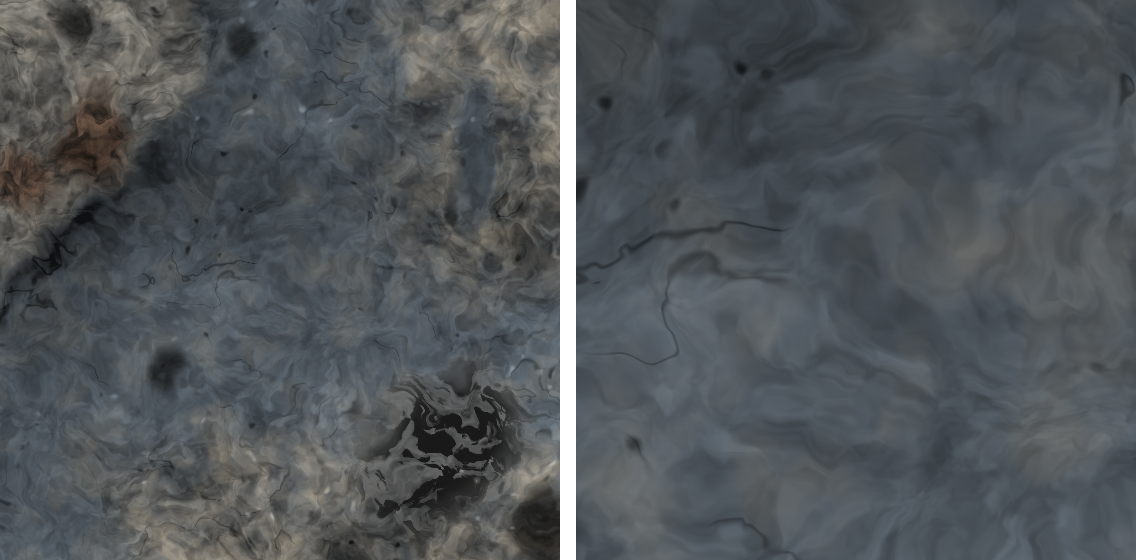
Left: the whole. Right: its middle third, enlarged.
A WebGL 2 fragment shader for this texture:

```glsl
#version 300 es
precision highp float;

uniform vec2 u_resolution;
out vec4 fragColor;

// Tints multiply a grey tone
const vec3 COOL_TINT = vec3(0.90, 1.00, 1.085);
const vec3 WARM_TINT = vec3(1.05, 1.00, 0.91);
const vec3 RUST = vec3(0.25, 0.18, 0.14);
const float BASE_TONE = 0.375;
const float CRUST_TONE = 0.405;
const float BROAD_CONTRAST = 0.17;
const float GRAIN_CONTRAST = 0.17;
const float GRAIN_SCALE = 48.0;
const float SHADOW_DEPTH = 0.15;
const float SHADOW_REACH = 0.17;
const float CRACK_DEPTH = 0.10;
const float FLECK_SCALE = 40.0;
const float PORE_SCALE = 24.0;
const float PORE_TONE = 0.10;

// Dark hollows: centre and radii
const int HOLLOW_COUNT = 5;
const vec4 HOLLOWS[HOLLOW_COUNT] = vec4[](
  vec4(0.425, 0.920, 0.032, 0.053),
  vec4(0.130, 0.970, 0.055, 0.045),
  vec4(0.310, 0.330, 0.040, 0.060),
  vec4(0.970, 0.060, 0.070, 0.110),
  vec4(0.803, 0.635, 0.018, 0.028));

vec3 hash(vec2 p) {
  vec3 h = fract(p.xyx * vec3(0.1031, 0.1030, 0.0973));
  h += dot(h, h.yxz + 33.33);
  return fract((h.xxy + h.yzz) * h.zyx);
}

// Cellular noise with softly blended cells, from -1 to 1
float cellNoise(vec2 p) {
  vec2 cell = floor(p);
  float total = 0.0, weights = 0.0;
  for (int y = -1; y <= 1; y++) {
    for (int x = -1; x <= 1; x++) {
      vec2 id = cell + vec2(x, y);
      vec3 h = hash(id);
      vec2 offset = id + h.xy - p;
      float w = exp(-7.0 * dot(offset, offset));
      total += w * (2.0 * h.z - 1.0);
      weights += w;
    }
  }
  return total / weights;
}

float layered(vec2 p, int octaves) {
  float sum = 0.0, amplitude = 0.55;
  for (int i = 0; i < octaves; i++) {
    sum += amplitude * cellNoise(p);
    p = mat2(1.6, 1.2, -1.2, 1.6) * p + 17.3;
    amplitude *= 0.55;
  }
  return sum;
}

// Soft ellipse: 1 at the centre, 0 at the rim
float blob(vec2 p, vec2 centre, vec2 radii) {
  return 1.0 - smoothstep(0.35, 1.0, length((p - centre) / radii));
}

void main() {
  vec2 uv = gl_FragCoord.xy / u_resolution;
  vec2 bend = vec2(layered(uv * 7.0, 4), layered(uv * 7.0 + 41.0, 4));
  vec2 p = uv + 0.045 * bend;
  float broad = layered(uv * 4.0 + 9.0, 4);
  float grain = layered(uv * GRAIN_SCALE + 3.0 * bend, 3);
  float mottle = layered(uv * 18.0 + 70.0, 4);

  // Raised crust and the shaded slope below it
  float edge = max(dot(p - vec2(0.0, 0.46), vec2(0.68, -0.73)), p.x - 0.36);
  float crust = 1.0 - smoothstep(-0.045, 0.015, edge);
  float shade = exp(-max(edge, 0.0) / SHADOW_REACH);
  float right = smoothstep(0.58, 0.85, p.x) * smoothstep(0.35, 0.65, p.y);
  float lower = smoothstep(0.36, 0.06, p.y) * smoothstep(0.08, 0.28, p.x);
  float rough = max(crust, max(right, lower));

  float tone = BASE_TONE - SHADOW_DEPTH * shade + 0.035 * max(right, lower);
  tone = mix(tone, CRUST_TONE, crust);
  tone += BROAD_CONTRAST * broad * mix(0.5, 1.0, rough);
  tone += GRAIN_CONTRAST * grain * mix(0.45, 0.85, rough);
  tone += 0.15 * mottle * mix(0.3, 1.0, rough);
  float warm = clamp(0.12 + 0.62 * rough + 0.5 * mottle - 0.15 * shade, 0.0, 1.0);
  warm = mix(warm, 0.85, 0.6 * crust);

  // Broken seams and the lip under the crust
  float seam = abs(layered(p * vec2(8.0, 11.0) + 25.0, 3));
  float seamMask = smoothstep(0.0, 0.35, layered(uv * 9.0 + 51.0, 2));
  tone -= CRACK_DEPTH * (1.0 - smoothstep(0.0, 0.06, seam)) * seamMask;
  float lip = smoothstep(0.022, 0.0, abs(edge - 0.012)) * smoothstep(0.35, 0.1, uv.x);
  tone -= 0.15 * lip * smoothstep(-0.25, 0.2, mottle);

  // Cool channel and dark hollows
  float channel = blob(p, vec2(0.84, 0.74), vec2(0.055, 0.17));
  tone = mix(tone, 0.27 + 0.05 * grain, 0.8 * channel);
  warm *= 1.0 - channel;
  for (int i = 0; i < HOLLOW_COUNT; i++) {
    float hollow = blob(mix(uv, p, 0.6), HOLLOWS[i].xy, HOLLOWS[i].zw);
    tone = mix(tone, 0.13 + 0.06 * grain, 0.88 * hollow);
  }

  // Pitted patch with pale veins
  vec2 pitted = mat2(0.82, 0.57, -0.57, 0.82) * (p - vec2(0.78, 0.20));
  float patchMask = blob(pitted, vec2(0.0), vec2(0.15, 0.22));
  float pores = layered(pitted * vec2(1.0, 1.6) * PORE_SCALE + bend, 4);
  tone = mix(tone, 0.31 + 0.12 * grain, 0.8 * patchMask);
  tone = mix(tone, PORE_TONE, patchMask * smoothstep(-0.10, 0.16, pores));
  warm = mix(warm, 0.55, patchMask);

  // Scattered pale flecks and dark pits
  vec2 grid = uv * FLECK_SCALE + 1.5 * bend;
  vec3 seed = hash(floor(grid) + 83.0);
  float spot = smoothstep(0.32, 0.05, length(fract(grid) - mix(vec2(0.35), vec2(0.65), seed.xy)));
  float pale = smoothstep(0.86, 1.0, seed.z) * smoothstep(-0.1, 0.3, broad + 0.3 * rough);
  tone += spot * (0.17 * pale - 0.16 * smoothstep(0.06, 0.0, seed.z));

  // Tint and rust stains
  vec3 colour = max(tone, 0.06) * mix(COOL_TINT, WARM_TINT, warm);
  float rust = max(blob(p, vec2(0.18, 0.76), vec2(0.09, 0.13)), blob(p, vec2(0.04, 0.69), vec2(0.12, 0.09)));
  colour = mix(colour, RUST * (1.0 + 0.8 * grain), 0.8 * rust);
  fragColor = vec4(clamp(colour, 0.0, 1.0), 1.0);
}
```
